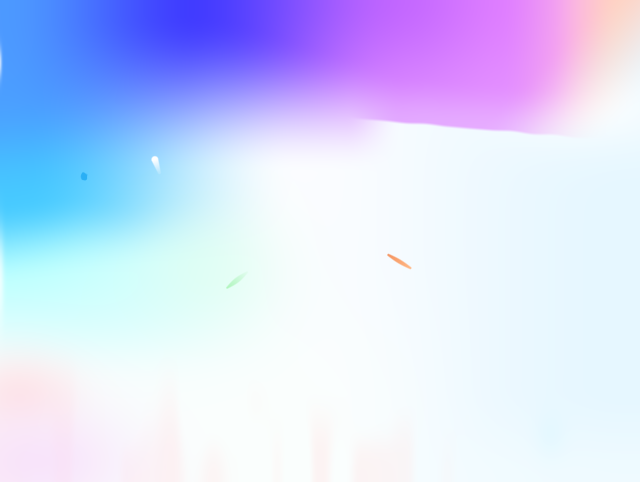
Write a WebGL 2 fragment shader that draws this background.

```glsl
#version 300 es
precision highp float;
uniform vec2 u_resolution;
out vec4 fragColor;

#define EDGE_HEIGHT 0.749
#define EDGE_SLOPE 0.115
#define EDGE_SOFT 0.004
#define BAND_LOW 0.64
#define BAND_HIGH 0.97
#define LEFT_REACH 0.46
#define STREAK_SCALE vec2(30.0, 4.5)
#define STREAK_STRENGTH 0.45

float hash(vec2 p) {
    p = fract(p * vec2(123.34, 456.21));
    p += dot(p, p + 45.32);
    return fract(p.x * p.y);
}

float noise(vec2 p) {
    vec2 i = floor(p), f = fract(p);
    f = f * f * (3.0 - 2.0 * f);
    return mix(mix(hash(i), hash(i + vec2(1, 0)), f.x),
               mix(hash(i + vec2(0, 1)), hash(i + vec2(1, 1)), f.x), f.y);
}

float glow(vec2 p, vec2 center, vec2 radius) {
    vec2 d = (p - center) / radius;
    return exp(-dot(d, d));
}

// x: distance to the segment, y: position along it
vec2 segment(vec2 p, vec2 a, vec2 b) {
    vec2 ab = b - a;
    float t = clamp(dot(p - a, ab) / dot(ab, ab), 0.0, 1.0);
    return vec2(length(p - a - ab * t), t);
}

float stroke(float d, float radius) {
    return 1.0 - smoothstep(radius - 0.002, radius + 0.002, d);
}

// Pale paper, cool on the right and greenish near the lower middle
vec3 paper(vec2 p) {
    vec3 c = mix(vec3(0.985, 0.99, 1.0), vec3(0.9, 0.968, 1.0), smoothstep(0.45, 0.98, p.x));
    float low = (1.0 - smoothstep(0.1, 0.5, p.y)) * (1.0 - smoothstep(0.4, 0.8, p.x));
    c = mix(c, vec3(0.98, 1.0, 0.99), 0.8 * low);
    c = mix(c, vec3(0.96, 0.99, 1.0), 0.6 * (1.0 - smoothstep(0.0, 0.2, p.y)) * smoothstep(0.5, 0.8, p.x));
    return mix(c, vec3(1.0), 0.75 * glow(p, vec2(0.92, 0.78), vec2(0.16, 0.09)));
}

// Azure to aqua wash along the left side
vec3 leftWash(vec3 c, vec2 p) {
    float h = p.y + 0.04 * (noise(p * vec2(9.0, 5.0)) - 0.5) - 0.12 * p.x;
    vec3 wash = mix(vec3(0.7, 1.0, 1.0), vec3(0.27, 0.79, 1.0), smoothstep(0.39, 0.57, h));
    wash = mix(wash, vec3(0.29, 0.64, 1.0), smoothstep(0.54, 0.84, h));
    float across = 1.0 - smoothstep(0.04, LEFT_REACH, p.x);
    c = mix(c, wash, across * smoothstep(0.2, 0.48, p.y));
    c = mix(c, vec3(0.82, 1.0, 0.99), 0.5 * glow(p, vec2(0.18, 0.38), vec2(0.18, 0.13)));
    return mix(c, vec3(0.86, 1.0, 0.92), 0.5 * glow(p, vec2(0.33, 0.45), vec2(0.11, 0.13)));
}

// Indigo to peach band with a crisp lower edge on its right half
vec3 topBand(vec3 c, vec2 p) {
    vec3 hue = mix(vec3(0.3, 0.6, 1.0), vec3(0.25, 0.23, 1.0), smoothstep(0.0, 0.32, p.x));
    hue = mix(hue, vec3(0.76, 0.4, 1.0), smoothstep(0.28, 0.64, p.x));
    hue = mix(hue, vec3(0.88, 0.5, 1.0), smoothstep(0.6, 0.82, p.x));
    float drop = 1.0 - smoothstep(0.74, 1.0, p.y);
    hue = mix(hue, vec3(0.9, 0.6, 1.0), 0.75 * drop * smoothstep(0.35, 0.65, p.x));
    hue = mix(hue, vec3(0.98, 0.68, 0.92), smoothstep(0.78, 0.92, p.x));
    hue = mix(hue, vec3(1.0, 0.82, 0.76), smoothstep(0.86, 0.97, p.x));
    float edge = EDGE_HEIGHT - EDGE_SLOPE * (p.x - 0.61) + 0.004 * (noise(vec2(p.x * 30.0, 2.0)) - 0.5);
    float crisp = smoothstep(edge - EDGE_SOFT, edge + EDGE_SOFT, p.y);
    crisp *= mix(0.75, 1.0, smoothstep(edge, edge + 0.1, p.y));
    float soft = smoothstep(BAND_LOW, mix(BAND_HIGH, 0.88, smoothstep(0.3, 0.6, p.x)), p.y);
    float mask = mix(soft, crisp, smoothstep(0.54, 0.63, p.x));
    mask *= 1.0 - smoothstep(-0.04, 0.18, p.x - 0.82 - 0.7 * (p.y - 0.78));
    return mix(c, hue, mask);
}

// Blushing corner and faint upright streaks at the bottom
vec3 bottomBlush(vec3 c, vec2 p) {
    float low = 1.0 - smoothstep(0.05, 0.3 - 0.12 * smoothstep(0.2, 0.6, p.x), p.y);
    float streak = smoothstep(0.45, 0.95, noise(p * STREAK_SCALE + 3.0));
    c = mix(c, vec3(1.0, 0.9, 0.9), STREAK_STRENGTH * streak * low * (1.0 - smoothstep(0.5, 0.9, p.x)));
    c = mix(c, vec3(1.0, 0.87, 0.88), 0.75 * glow(p, vec2(0.03, 0.18), vec2(0.08, 0.08)));
    c = mix(c, vec3(0.97, 0.87, 0.98), 0.8 * glow(p, vec2(0.06, 0.04), vec2(0.15, 0.12)));
    return mix(c, vec3(0.88, 0.97, 1.0), 0.6 * glow(p, vec2(0.86, 0.1), vec2(0.025, 0.05)));
}

// Small strokes and flecks
vec3 marks(vec3 c, vec2 p, float aspect) {
    vec2 s = vec2(aspect, 1.0), q = p * s;
    vec2 orange = segment(q, vec2(0.607, 0.471) * s, vec2(0.641, 0.444) * s);
    float body = 0.0022 + 0.002 * sin(3.14 * orange.y);
    c = mix(c, mix(vec3(0.96, 0.58, 0.38), vec3(1.0, 0.72, 0.52), orange.y), stroke(orange.x, body));
    vec2 green = segment(q, vec2(0.355, 0.403) * s, vec2(0.386, 0.435) * s);
    body = 0.0018 + 0.0035 * sin(3.14 * green.y);
    c = mix(c, vec3(0.69, 0.96, 0.74), stroke(green.x, body) * (1.0 - 0.85 * green.y));
    float spot = length(q - vec2(0.131, 0.634) * s) + 0.005 * (noise(q * 180.0) - 0.5);
    c = mix(c, vec3(0.12, 0.66, 0.95), 0.8 * stroke(spot, 0.0075));
    vec2 fleck = segment(q, vec2(0.242, 0.669) * s, vec2(0.249, 0.642) * s);
    return mix(c, vec3(1.0), stroke(fleck.x, mix(0.007, 0.003, fleck.y)) * (1.0 - 0.8 * fleck.y));
}

void main() {
    vec2 p = gl_FragCoord.xy / u_resolution;
    vec3 color = leftWash(paper(p), p);
    color = topBand(color, p);
    color = bottomBlush(color, p);
    // Light slivers on the left border
    float sliver = glow(p, vec2(0.0, 0.87), vec2(0.003, 0.03)) + glow(p, vec2(0.0, 0.42), vec2(0.006, 0.09));
    color = mix(color, vec3(1.0), 0.7 * min(sliver, 1.0));
    color = marks(color, p, u_resolution.x / u_resolution.y);
    fragColor = vec4(clamp(color, 0.0, 1.0), 1.0);
}
```
